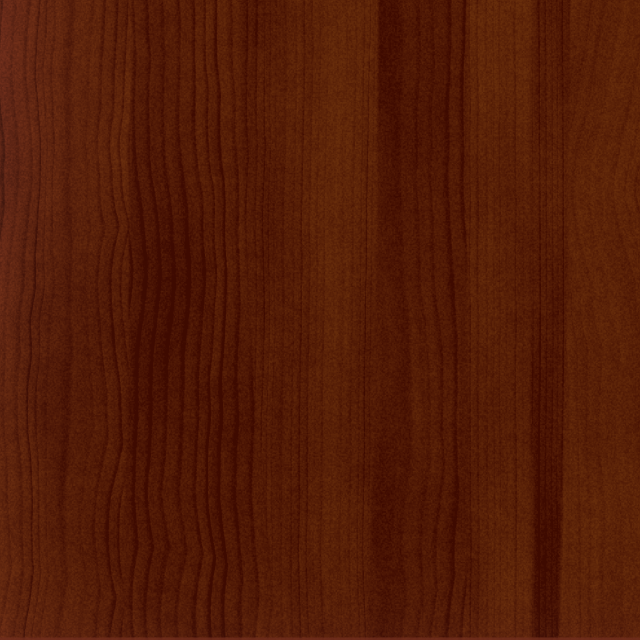
A Shadertoy shader for this texture:

```glsl
// Dark cherry wood panel: upright staves with thin, long growth rings that
// sway and kink together. Each stave has its own tone, ring pitch and waviness;
// blotches, fine grain, a rosy sheen and a thin lower edge are laid on top.

const vec3 DARK_WOOD  = vec3(0.270, 0.060, 0.006);
const vec3 LIGHT_WOOD = vec3(0.374, 0.150, 0.034);
const vec3 ROSY_WOOD  = vec3(0.405, 0.165, 0.105);
const float SEAM_SOFTNESS = 0.004;
const float BLOTCH_DEPTH  = 1.05;
const float STREAK_DEPTH  = 0.34;
const float FLECK_DEPTH   = 0.16;
const float GRAIN_DEPTH   = 0.95;
const float EDGE_HEIGHT   = 0.004;

// Stave: tone, rings per canvas width, ring depth, waviness
const int STAVE_COUNT = 7;
const vec4 STAVES[STAVE_COUNT] = vec4[STAVE_COUNT](
    vec4(0.78, 50.0, 0.75, 0.030),
    vec4(0.56, 42.0, 0.78, 0.026),
    vec4(0.72, 78.0, 0.52, 0.008),
    vec4(0.52, 34.0, 0.80, 0.026),
    vec4(0.78, 84.0, 0.42, 0.003),
    vec4(0.40, 96.0, 0.60, 0.002),
    vec4(0.84, 48.0, 0.38, 0.034));

// Seam: position at the top, sideways drift towards the bottom
const vec2 SEAMS[STAVE_COUNT - 1] = vec2[STAVE_COUNT - 1](
    vec2(0.205, -0.015), vec2(0.375, 0.060), vec2(0.592, -0.018),
    vec2(0.730, 0.000), vec2(0.832, 0.000), vec2(0.890, -0.016));

float hash(vec2 p) {
    vec3 q = fract(vec3(p.xyx) * 0.1031);
    q += dot(q, q.yzx + 33.33);
    return fract((q.x + q.y) * q.z);
}

float noise(vec2 p) {
    vec2 cell = floor(p);
    vec2 f = fract(p);
    f = f * f * (3.0 - 2.0 * f);
    return mix(mix(hash(cell), hash(cell + vec2(1.0, 0.0)), f.x),
               mix(hash(cell + vec2(0.0, 1.0)), hash(cell + vec2(1.0, 1.0)), f.x), f.y);
}

float fbm(vec2 p) {
    return 0.55 * noise(p) + 0.29 * noise(p * 2.1 + 17.0) + 0.16 * noise(p * 4.3 + 41.0);
}

// Sideways bending of the rings: slow sway, sharper kinks, slight tremor
float bend(vec2 p, float seed) {
    float sway = noise(vec2(p.x * 3.0, p.y * 2.6) + seed) - 0.5;
    float kink = abs(2.0 * noise(vec2(p.x * 5.0, p.y * 5.5) + seed + 7.0) - 1.0);
    float tremor = noise(vec2(p.x * 22.0, p.y * 18.0) + seed + 3.0) - 0.5;
    return 2.0 * sway + 0.6 * kink + 0.16 * tremor;
}

// Darkness of growth rings: thin crisp line with a faint shaded flank
float rings(vec2 p, float pitch, float seed) {
    float g = p.x * pitch + seed;
    g += 1.5 * noise(vec2(g * 0.5, seed));
    float id = floor(g);
    float f = fract(g);
    float flank = smoothstep(0.0, 0.85, f);
    float line = smoothstep(0.55, 0.86, f);
    float ending = 1.0 - smoothstep(0.86, 1.0, f);
    float strength = 0.3 + 0.8 * hash(vec2(id, seed));
    strength *= 0.65 + 0.6 * noise(vec2(id * 3.7, p.y * 2.5 + seed));
    return (0.25 * flank + 0.75 * line) * ending * strength;
}

float staveTone(vec2 p, int index) {
    vec4 stave = STAVES[index];
    float seed = float(index) * 23.7 + 5.0;
    vec2 bent = p + vec2(stave.w * bend(p, seed), 0.0);
    float blotch = fbm(vec2(bent.x * 9.0, p.y * 2.3) + seed) - 0.5;
    float streak = fbm(vec2(bent.x * 110.0, p.y * 5.0) + seed) - 0.5;
    return stave.x + BLOTCH_DEPTH * blotch + STREAK_DEPTH * streak
         - stave.z * rings(bent, stave.y, seed);
}

void mainImage(out vec4 fragColor, in vec2 fragCoord) {
    vec2 uv = fragCoord / iResolution.xy;

    // Staves joined from left to right
    float tone = staveTone(uv, 0);
    float fall = (1.0 - uv.y) * (1.0 - uv.y);
    for (int i = 1; i < STAVE_COUNT; i++) {
        vec2 seam = SEAMS[i - 1];
        float x = seam.x + seam.y * fall + 0.004 * (noise(vec2(float(i) * 9.0, uv.y * 5.0)) - 0.5);
        float joined = smoothstep(x - SEAM_SOFTNESS, x + SEAM_SOFTNESS, uv.x);
        tone = mix(tone, staveTone(uv, i), joined);
    }

    // Cross-grain flecks, fine even grain and a dimmer lower middle
    tone += FLECK_DEPTH * (noise(uv * vec2(45.0, 60.0)) - 0.5);
    float grain = 0.5 * noise(uv * vec2(430.0, 380.0)) + 0.5 * noise(uv.yx * vec2(505.0, 495.0) + 9.0);
    tone += GRAIN_DEPTH * (grain - 0.5);
    vec2 dim = (uv - vec2(0.40, 0.28)) / vec2(0.40, 0.28);
    tone -= 0.24 * exp(-dot(dim, dim));
    vec3 color = mix(DARK_WOOD, LIGHT_WOOD, clamp(tone, -0.25, 1.3));

    // Rosy sheen along the left side and faintly at the lower rim
    float sheen = exp(-uv.x * 10.0) * mix(0.3, 0.9, smoothstep(0.2, 0.8, uv.y));
    sheen += 0.3 * exp(-uv.y * 22.0);
    color = mix(color, ROSY_WOOD * (0.76 + 0.32 * tone), min(sheen, 0.85));

    // Thin worn edge at the bottom
    float edge = 1.0 - smoothstep(EDGE_HEIGHT * 0.6, EDGE_HEIGHT * 1.4, uv.y);
    color = mix(color, ROSY_WOOD * 1.1, 0.75 * edge);

    fragColor = vec4(max(color, 0.0), 1.0);
}
```
